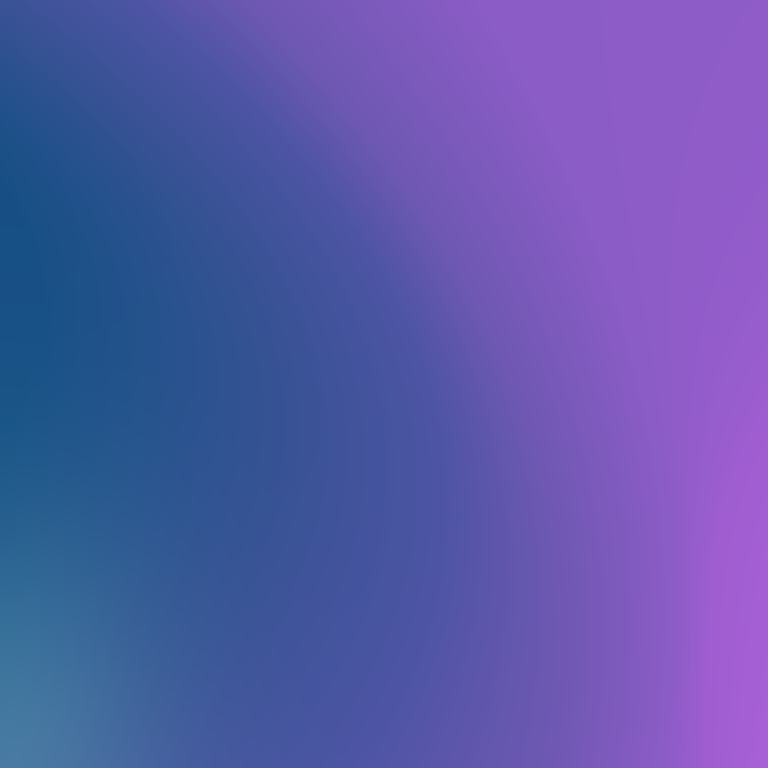
This background is drawn by a WebGL 2 fragment shader. Its source:

```glsl
#version 300 es
precision highp float;
// A soft gradient from deep blue at the left to violet and orchid at the right.
// Colours blend across a family of bowed contours, each a parabola x(y);
// a teal glow is then added in the lower left corner.

uniform vec2 u_resolution;
out vec4 fragColor;

// Contour that reaches furthest right (tip) at height mid and bends back by bow.
float contour(float y, float tip, float mid, float bow) {
    return tip - bow * (y - mid) * (y - mid);
}

// Blend towards the next colour between two neighbouring contours.
vec3 blend(vec3 base, vec3 next, float x, float from, float to) {
    return mix(base, next, clamp((x - from) / (to - from), 0.0, 1.0));
}

void main() {
    vec2 p = gl_FragCoord.xy / u_resolution;

    // Contours from left to right
    float deep   = contour(p.y, 0.05, 0.60, 1.80);
    float ocean  = contour(p.y, 0.215, 0.53, 1.60);
    float blue   = contour(p.y, 0.355, 0.45, 1.30);
    float indigo = contour(p.y, 0.573, 0.35, 0.95);
    float purple = contour(p.y, 0.73, 0.17, 0.58);
    float violet = contour(p.y, 0.875, 0.20, 0.38);
    float orchid = 0.92 + 1.6 * pow(p.y, 4.0);
    float pink   = orchid + 0.09 + 0.3 * p.y;

    // Colour ramp across the contours
    vec3 color = vec3(0.09, 0.31, 0.52);
    color = blend(color, vec3(0.15, 0.318, 0.55), p.x, deep, ocean);
    color = blend(color, vec3(0.21, 0.32, 0.577), p.x, ocean, blue);
    color = blend(color, vec3(0.30, 0.33, 0.64), p.x, blue, indigo);
    color = blend(color, vec3(0.43, 0.345, 0.70), p.x, indigo, purple);
    color = blend(color, vec3(0.545, 0.36, 0.775), p.x, purple, violet);
    color = blend(color, vec3(0.62, 0.365, 0.815), p.x, violet, orchid);
    color = blend(color, vec3(0.67, 0.38, 0.85), p.x, orchid, pink);

    // Teal corner glow
    float glow = exp(-p.x * p.x / 0.045 - p.y * p.y / 0.11);
    color += vec3(0.09, 0.16, 0.07) * glow;

    fragColor = vec4(color, 1.0);
}
```
